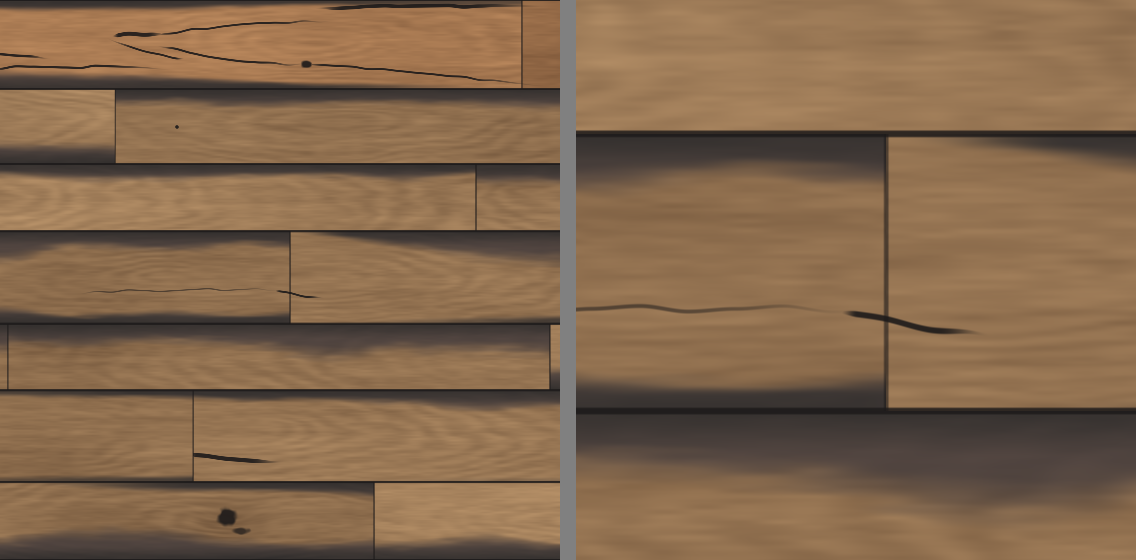
Left: the whole. Right: its middle third, enlarged.
A three.js fragment shader for this texture:

```glsl
// Seven courses of staggered oak planks with charred edges, cracks and knots.
varying vec2 vUv;

const vec3 DARK_OAK = vec3(0.43, 0.32, 0.22);
const vec3 PALE_OAK = vec3(0.69, 0.545, 0.39);
const vec3 CHAR = vec3(0.29, 0.25, 0.24);
const vec3 SOOT = vec3(0.19, 0.18, 0.18);
const vec3 GAP = vec3(0.11, 0.10, 0.10);
const float SLIVER = 0.014; // end of the short offcut at the left

// Pairs hold the left and right plank; char is top and bottom depth at each end.
struct Course {
  float bottom, top, joint;
  vec2 tone, heart;
  vec4 charLeft, charRight;
};

float hash(vec2 p) {
  p = fract(p * vec2(0.1031, 0.1197));
  p += dot(p, p.yx + 33.33);
  return fract((p.x + p.y) * p.x * 17.0);
}

float noise(vec2 p) {
  vec2 i = floor(p), f = fract(p);
  f = f * f * (3.0 - 2.0 * f);
  return mix(mix(hash(i), hash(i + vec2(1, 0)), f.x),
             mix(hash(i + vec2(0, 1)), hash(i + vec2(1, 1)), f.x), f.y);
}

float fbm(vec2 p) {
  float sum = 0.0, gain = 0.5;
  for (int i = 0; i < 4; i++) {
    sum += gain * noise(p);
    p = p * 2.03 + 17.0;
    gain *= 0.5;
  }
  return sum;
}

Course courseAt(float y) {
  if (y < 0.139) return Course(0.0, 0.139, 0.668, vec2(0.5, 0.84), vec2(0.42, 1.1), vec4(0, 0.022, 0.042, 0.03), vec4(0, 0, 0.036, 0.036));
  if (y < 0.303) return Course(0.139, 0.303, 0.345, vec2(0.52, 0.66), vec2(-0.1, 0.35), vec4(0.008, 0.012, 0.006, 0.009), vec4(0.012, 0.027, 0, 0.004));
  if (y < 0.422) return Course(0.303, 0.422, 0.982, vec2(0.54, 0.85), vec2(1.3, 1.2), vec4(0.034, 0.046, 0, 0), vec4(0, 0, 0.045, 0.045));
  if (y < 0.587) return Course(0.422, 0.587, 0.518, vec2(0.56, 0.6), vec2(0.3, 0.53), vec4(0.046, 0.03, 0.022, 0.02), vec4(0, 0.052, 0, 0.009));
  if (y < 0.707) return Course(0.587, 0.707, 0.85, vec2(0.76, 0.64), vec2(-0.4, 1.4), vec4(0.022, 0.026, 0, 0), vec4(0.026, 0.03, 0, 0));
  if (y < 0.841) return Course(0.707, 0.841, 0.206, vec2(0.72, 0.55), vec2(-0.3, 0.6), vec4(0, 0, 0.032, 0.028), vec4(0.036, 0.026, 0, 0));
  return Course(0.841, 1.0, 0.932, vec2(0.8, 0.45), vec2(0.56, 1.5), vec4(0.014, 0.007, 0.026, 0), vec4(0));
}

// Soft burn of a given depth, d away from the edge.
float charMask(float d, float depth, float wobble) {
  float reach = depth * (1.0 + 0.5 * wobble);
  return (1.0 - smoothstep(reach * 0.55, reach * 1.15 + 0.006, d)) * smoothstep(0.0, 0.012, depth);
}

float line(float d, float halfWidth) {
  return 1.0 - smoothstep(halfWidth, halfWidth + 0.0015, abs(d));
}

// Tapered, bowed split running from a to b.
float crack(vec2 p, vec2 a, vec2 b, float bow, float width) {
  float t = clamp((p.x - a.x) / (b.x - a.x), 0.0, 1.0);
  float y = mix(a.y, b.y, t) + 4.0 * bow * t * (1.0 - t) + 0.005 * (noise(vec2(p.x * 35.0, a.y * 90.0)) - 0.5);
  float taper = smoothstep(0.0, 0.12, t) * (1.0 - smoothstep(0.65, 1.0, t));
  return taper * line(p.y - y, width * taper);
}

float knot(vec2 p, vec2 center, vec2 radius) {
  float d = length((p - center) / radius) + 0.5 * (noise(p * 130.0) - 0.5);
  return 1.0 - smoothstep(0.65, 1.3, d);
}

// Growth rings around a heart, plus streaks and fine fibres.
float grain(vec2 p, vec2 heart, float seed) {
  vec2 q = p - heart;
  float ring = length(vec2(q.x * 0.16, q.y)) + 0.03 * fbm(vec2(p.x * 5.0, p.y * 22.0) + seed);
  float bands = sin(ring * 560.0 + 5.0 * noise(p * vec2(9.0, 30.0) + seed));
  float strength = 0.25 + 0.75 * smoothstep(0.35, 0.7, noise(p * vec2(6.0, 14.0) + seed));
  float streaks = fbm(p * vec2(5.0, 85.0) + seed) - 0.47;
  float fibres = noise(p * vec2(45.0, 330.0) + seed) - 0.5;
  float clouds = fbm(p * vec2(4.0, 11.0) + seed) - 0.47;
  return 0.085 * bands * strength + 0.42 * streaks + 0.16 * fibres + 0.45 * clouds;
}

float allCracks(vec2 p) {
  float c = crack(p, vec2(0.56, 0.984), vec2(0.98, 0.989), 0.003, 0.0024);
  c = max(c, crack(p, vec2(0.2, 0.936), vec2(0.3, 0.936), 0.002, 0.0028));
  c = max(c, crack(p, vec2(0.27, 0.933), vec2(0.6, 0.962), 0.009, 0.001));
  c = max(c, crack(p, vec2(0.33, 0.895), vec2(0.19, 0.932), -0.006, 0.001));
  c = max(c, crack(p, vec2(0.28, 0.92), vec2(0.56, 0.884), -0.009, 0.0011));
  c = max(c, crack(p, vec2(0.53, 0.885), vec2(0.98, 0.843), 0.006, 0.001));
  c = max(c, crack(p, vec2(-0.03, 0.904), vec2(0.09, 0.896), 0.0, 0.0014));
  c = max(c, crack(p, vec2(-0.03, 0.878), vec2(0.31, 0.876), 0.004, 0.0012));
  c = max(c, crack(p, vec2(0.33, 0.193), vec2(0.51, 0.175), -0.005, 0.003) * step(0.345, p.x));
  c = max(c, crack(p, vec2(0.49, 0.481), vec2(0.58, 0.465), 0.0, 0.001));
  return max(c, 0.6 * crack(p, vec2(0.14, 0.477), vec2(0.52, 0.481), 0.003, 0.0004));
}

void main() {
  vec2 p = vUv;
  Course c = courseAt(p.y);
  bool right = p.x > c.joint;
  bool offcut = p.x < SLIVER && c.joint > 0.97;
  float seed = c.bottom * 91.0 + (right ? 37.0 : 5.0);
  float along = right ? (p.x - c.joint) / (1.0 - c.joint) : p.x / c.joint;
  vec4 burn = offcut ? vec4(0.048, 0.048, 0, 0) : (right ? c.charRight : c.charLeft);
  vec2 depth = mix(burn.xz, burn.yw, along);
  vec2 edge = vec2(c.top - p.y, p.y - c.bottom);

  // Timber, with rings bent around the large knot
  vec2 fromKnot = (p - vec2(0.41, 0.07)) / vec2(0.07, 0.03);
  float halo = exp(-dot(fromKnot, fromKnot));
  vec2 heart = vec2(right ? c.heart.y : c.heart.x, mix(c.bottom, c.top, 0.52));
  float texture0 = grain(p + vec2(0.0, 0.015 * halo), heart, seed);
  float tone = (right ? c.tone.y : c.tone.x) + texture0 - 0.3 * halo;
  tone -= 0.22 * dot(exp(-edge / 0.03), smoothstep(vec2(0.0), vec2(0.03), depth));
  vec3 color = mix(DARK_OAK, PALE_OAK, clamp(tone, -0.3, 1.2));
  color *= mix(vec3(1.0), vec3(1.05, 0.97, 0.92), step(0.841, p.y));

  // Charred long edges
  float wobble = 2.0 * noise(vec2(p.x * 7.0, seed)) - 1.0 + 0.5 * (noise(p * vec2(25.0, 160.0)) - 0.5);
  float burnt = max(charMask(edge.x, depth.x, wobble), charMask(edge.y, depth.y, wobble));
  vec3 charColor = mix(SOOT, CHAR, smoothstep(0.0, 0.03, min(edge.x, edge.y)) + 0.5 * texture0);
  color = mix(color, charColor, 0.93 * burnt);

  // Splits, knots and gaps
  float flaws = max(allCracks(p), knot(p, vec2(0.406, 0.0755), vec2(0.015, 0.016)));
  flaws = max(flaws, 0.8 * knot(p, vec2(0.43, 0.052), vec2(0.015, 0.006)));
  flaws = max(flaws, knot(p, vec2(0.547, 0.885), vec2(0.009, 0.006)));
  flaws = max(flaws, knot(p, vec2(0.316, 0.773), vec2(0.003)));
  color = mix(color, GAP, 0.9 * flaws);
  float butt = max(line(p.x - c.joint, 0.0006), line(p.x - SLIVER, 0.0006) * step(0.97, c.joint));
  color = mix(color, GAP, 0.6 * butt);
  color = mix(color, GAP, 0.85 * line(min(edge.x, edge.y), 0.0012));
  gl_FragColor = vec4(color, 1.0);
}
```
